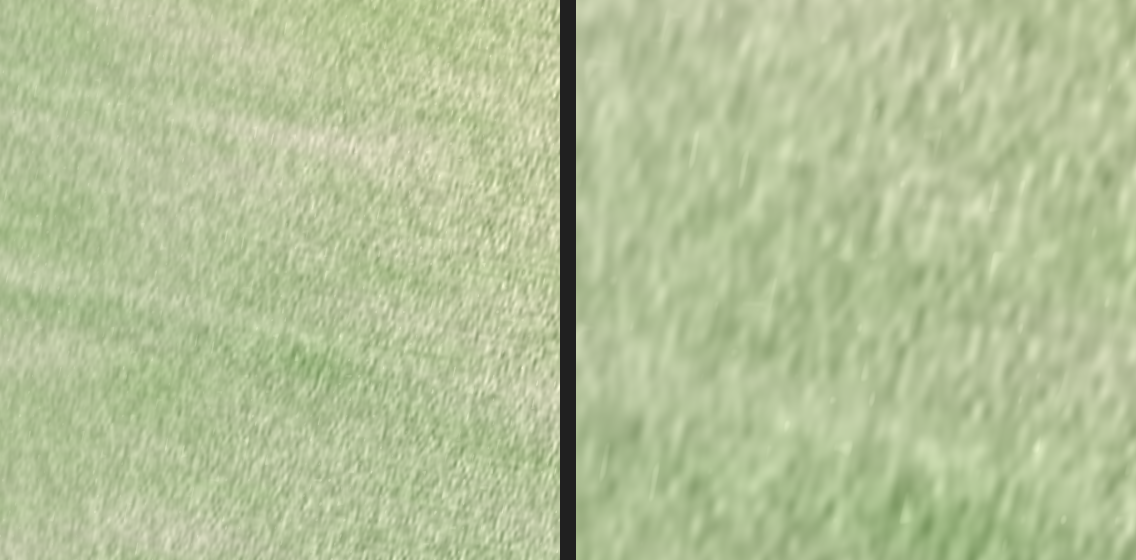
Left: the whole. Right: its middle third, enlarged.
This texture is drawn by a Shadertoy shader. Its source:

```glsl
// Pale mown grass field with slanting tracks, soft at left and crisp at lower right.

float hash(vec2 p) {
    return fract(sin(dot(p, vec2(12.9898, 78.233))) * 43758.5453);
}

float noise(vec2 p) {
    vec2 i = floor(p), f = fract(p);
    f = f * f * (3.0 - 2.0 * f);
    return mix(mix(hash(i), hash(i + vec2(1, 0)), f.x),
               mix(hash(i + vec2(0, 1)), hash(i + vec2(1, 1)), f.x), f.y);
}

float fbm(vec2 p) {
    float sum = 0.0, amp = 0.5;
    for (int i = 0; i < 5; i++) {
        sum += amp * noise(p);
        p = mat2(1.7, 0.5, -0.5, 1.9) * p + 7.3;
        amp *= 0.5;
    }
    return sum / 0.97;
}

// Upright blades, leaning by a shear; zero mean
float blades(vec2 p, vec2 freq, float lean) {
    p.x -= lean * p.y;
    return noise(p * freq + 31.0) - 0.5;
}

// Soft-edged track around a height offset d
float track(float d, float width) {
    return exp(-d * d / (width * width));
}

void mainImage(out vec4 fragColor, in vec2 fragCoord) {
    vec2 uv = fragCoord / iResolution.y;
    float slant = uv.y + 0.22 * uv.x;
    float crisp = smoothstep(-0.05, 1.0, uv.x + 0.4 * (0.45 - uv.y));

    // Broad patches stretched along the mowing direction
    float patches = fbm(vec2(uv.x * 3.0, slant * 8.0) + 4.0);
    float streaks = fbm(vec2(uv.x * 7.0, slant * 24.0) + 19.0);
    float tone = 0.53 + 1.2 * (patches - 0.5) + 0.6 * (streaks - 0.5) + 0.16 * uv.x;
    vec3 green = vec3(0.635, 0.73, 0.525);
    vec3 straw = vec3(0.765, 0.787, 0.67);
    vec3 col = mix(green, straw, clamp(tone, -0.2, 1.3));
    col += vec3(0.035, 0.025, -0.005) * smoothstep(0.8, 1.9, uv.x + uv.y);

    // Worn pale tracks with darker, greener margins
    float wobble = 0.02 * (noise(vec2(uv.x * 6.0, 2.0)) - 0.5);
    float lower = uv.y + 0.245 * uv.x - 0.53 + wobble;
    float upper = uv.y + 0.20 * uv.x - 0.86 - wobble;
    float wear = 0.4 + 0.8 * noise(vec2(uv.x * 9.0, slant * 12.0));
    float pale = track(lower, 0.02) + 0.8 * track(upper, 0.02) * smoothstep(0.95, 0.3, uv.x);
    float margin = track(lower + 0.05, 0.03) + 0.7 * track(upper - 0.06, 0.04);
    col += vec3(0.055, 0.04, 0.06) * pale * wear;
    col -= vec3(0.05, 0.03, 0.045) * margin * wear;

    // Soft blades everywhere, embossed fine blades where crisp
    float soft = 0.6 * blades(uv, vec2(115, 48), 0.22)
               + 0.5 * blades(uv + 3.0, vec2(170, 85), 0.1);
    vec2 fine = vec2(165, 88);
    vec2 shade = vec2(0.0045, -0.003);
    float relief = blades(uv, fine, 0.25) - blades(uv + shade, fine, 0.25);
    float clumps = 0.6 + 0.8 * noise(uv * vec2(22, 30));
    float grain = soft * mix(0.15, 0.2, crisp) + relief * mix(0.02, 0.125, crisp) * clumps;

    // Thin drill rows, then scattered bright tips
    float rows = noise(vec2(uv.x * 9.0, (uv.y + 0.16 * uv.x) * 125.0)) - 0.5;
    grain += rows * 0.055 * crisp;
    float tips = smoothstep(0.36, 0.5, blades(uv + 8.0, vec2(125, 70), 0.2));
    grain += tips * mix(0.05, 0.09, crisp);

    col += grain * vec3(1.04, 0.96, 1.02);
    fragColor = vec4(clamp(col, 0.0, 1.0), 1.0);
}
```
